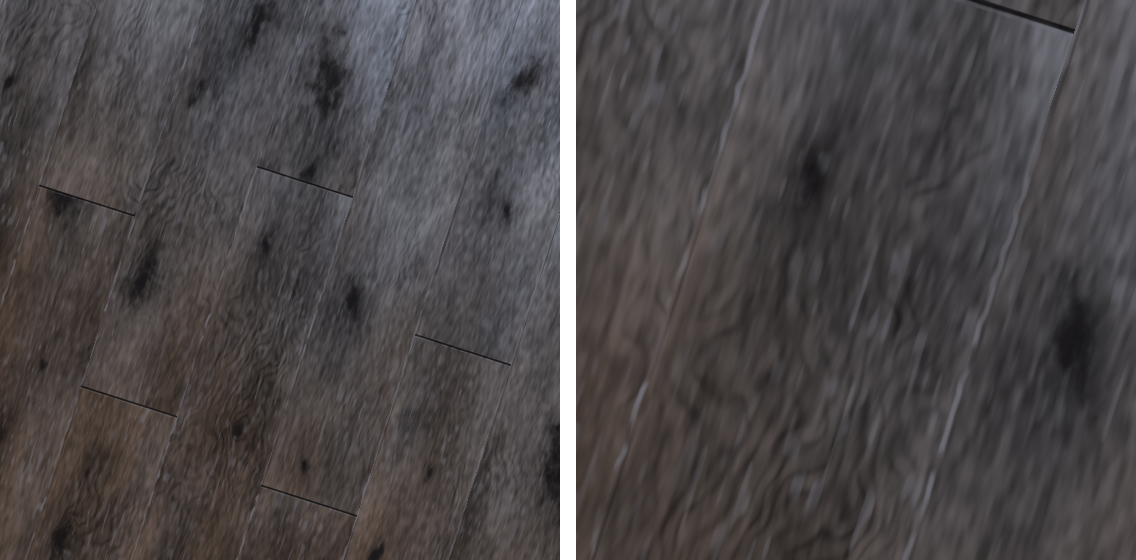
Left, the full canvas; right, a detail of the centre.
Reproduce this texture procedurally as a WebGL 2 fragment shader.

```glsl
#version 300 es
precision highp float;
// Dark weathered oak floor: slanted planks with staggered joints, knots and brushed grain.
uniform vec2 u_resolution;
out vec4 fragColor;

const vec2 ACROSS = vec2(0.9527, 0.3039);
const vec2 ALONG = vec2(-0.3039, 0.9527);
const float PLANK_WIDTH = 0.1799;
const float PLANK_SHIFT = 0.0124;
const float KNOT_SPACING = 0.23;
const float JOINTS[8] = float[8](2.0, 0.294, 0.613, 0.144, 0.684, 0.344, 0.057, 2.0);

const vec3 BROWN = vec3(0.300, 0.250, 0.220);
const vec3 SLATE = vec3(0.372, 0.385, 0.425);
const vec3 SCRATCH = vec3(0.46, 0.46, 0.50);
const vec3 CHAR = vec3(0.085, 0.078, 0.085);

float hash(vec2 p) {
  return fract(sin(dot(p, vec2(127.1, 311.7))) * 43758.5453);
}

float noise(vec2 p) {
  vec2 i = floor(p), f = fract(p);
  f = f * f * (3.0 - 2.0 * f);
  return mix(mix(hash(i), hash(i + vec2(1, 0)), f.x),
             mix(hash(i + vec2(0, 1)), hash(i + vec2(1, 1)), f.x), f.y);
}

float fbm(vec2 p) {
  float sum = 0.0, gain = 0.5;
  for (int i = 0; i < 4; i++) {
    sum += gain * noise(p);
    p = p * 2.03 + 17.3;
    gain *= 0.5;
  }
  return sum / 0.9375;
}

float band(float d, float halfWidth, float soft) {
  return 1.0 - smoothstep(halfWidth - soft, halfWidth + soft, abs(d));
}

// x: dark core, y: wide halo that bends the grain
vec2 knots(vec2 p, float seed) {
  vec2 field = vec2(0.0);
  float home = floor(p.y / KNOT_SPACING);
  float ragged = fbm(p * vec2(90.0, 45.0) + seed) - 0.5;
  for (int i = -1; i <= 1; i++) {
    vec2 id = vec2(home + float(i), seed);
    float size = hash(id + 3.7);
    float present = step(0.3, hash(id + 9.1));
    vec2 center = vec2(PLANK_WIDTH * mix(0.2, 0.8, hash(id)),
                       (id.x + mix(0.2, 0.8, hash(id + 5.3))) * KNOT_SPACING);
    vec2 q = p - center;
    q.x += q.y * (hash(id + 1.9) - 0.5) * 0.7;
    float d = length(q * vec2(1.0, 0.45)) / mix(0.006, 0.027, size * size);
    float core = max(d + ragged * 2.6, 0.0);
    field += present * vec2(exp(-core * core * 1.1), exp(-d * 0.6));
  }
  return min(field, vec2(1.0, 1.5));
}

// Multiplier for fine streaks, broad stains and sparse growth rings
float grain(vec2 p, float seed, float bend) {
  vec2 q = p + vec2(0.008 * noise(p * vec2(14.0, 9.0) + seed) + 0.008 * bend, seed);
  float streaks = fbm(q * vec2(140.0, 26.0));
  float fibers = noise(q * vec2(310.0, 75.0));
  float stains = fbm(q * vec2(15.0, 5.0));
  float contour = p.x * 60.0 + 9.0 * fbm(p * vec2(12.0, 8.0) + seed) + 4.0 * bend;
  float rings = pow(0.5 + 0.5 * sin(contour * 6.2832), 2.0);
  float patches = smoothstep(0.62, 0.9, noise(p * vec2(11.0, 6.0) + seed * 1.7) + 0.2 * bend);
  return 1.0 + 0.45 * (streaks - 0.5) + 0.27 * (fibers - 0.5)
       + 0.85 * (stains - 0.5) - 0.2 * rings * patches;
}

// Short pale strokes left by brushing
float scratches(vec2 p, float seed) {
  float strokes = noise(p * vec2(250.0, 48.0) + seed * 2.3);
  float wear = noise(p * vec2(22.0, 9.0) + seed);
  return smoothstep(0.62, 0.95, strokes) * mix(0.08, 0.5, wear);
}

vec3 plankColor(vec2 p, float seed, float coolness) {
  vec2 knot = knots(p, seed);
  float warmth = noise(p * vec2(16.0, 5.0) + seed * 3.1) - 0.5;
  float tone = mix(0.92, 1.07, hash(vec2(seed, 2.4)));
  vec3 color = mix(BROWN, SLATE, clamp(coolness - 0.35 * warmth, 0.0, 1.1));
  color *= tone * grain(p, seed, knot.y) * (1.0 - 0.3 * min(knot.y, 1.0));
  color = mix(color, SCRATCH, scratches(p, seed));
  return mix(color, CHAR, knot.x * 0.85);
}

void main() {
  vec2 uv = gl_FragCoord.xy / u_resolution;
  float soft = max(0.0008, 0.7 / min(u_resolution.x, u_resolution.y));
  vec2 down = vec2(uv.x, 1.0 - uv.y);
  float across = (dot(down, ACROSS) + PLANK_SHIFT) / PLANK_WIDTH;
  float along = dot(down, ALONG);

  // Plank layout
  float column = floor(across);
  float joint = along - JOINTS[int(clamp(column, 0.0, 7.0))];
  float seed = column * 7.31 + step(0.0, joint) * 3.77 + 4.0;
  vec2 local = vec2(fract(across) * PLANK_WIDTH, along);

  // Cool window light from the upper right
  float coolness = smoothstep(0.12, 1.2, dot(uv, vec2(0.5, 0.75)));
  vec3 color = plankColor(local, seed, coolness);
  color *= 0.95 + 0.24 * smoothstep(0.7, 1.2, dot(uv, vec2(0.55, 0.65)));

  // Broken pale seams and thin end joints
  float edge = floor(across + 0.5);
  float seam = (across - edge) * PLANK_WIDTH;
  float chips = noise(vec2(along * 75.0, edge * 9.0));
  float fade = noise(vec2(along * 14.0, edge * 5.0 + 2.0));
  float wobble = 0.002 * (noise(vec2(along * 110.0, edge * 7.0)) - 0.5);
  float pale = smoothstep(0.1, 0.85, chips) * mix(0.3, 0.85, fade);
  color = mix(color, CHAR, 0.4 * (1.0 - fade) * band(seam - 0.0025, 0.001, soft));
  color = mix(color, SCRATCH, pale * band(seam + wobble, 0.0016, soft * 1.4));
  float jointWear = noise(vec2(across * 22.0, column));
  color = mix(color, SCRATCH, 0.5 * jointWear * band(joint - 0.003, 0.001, soft));
  color = mix(color, CHAR * 0.7, mix(0.95, 0.7, jointWear) * band(joint, 0.0014, soft));
  fragColor = vec4(color, 1.0);
}
```
